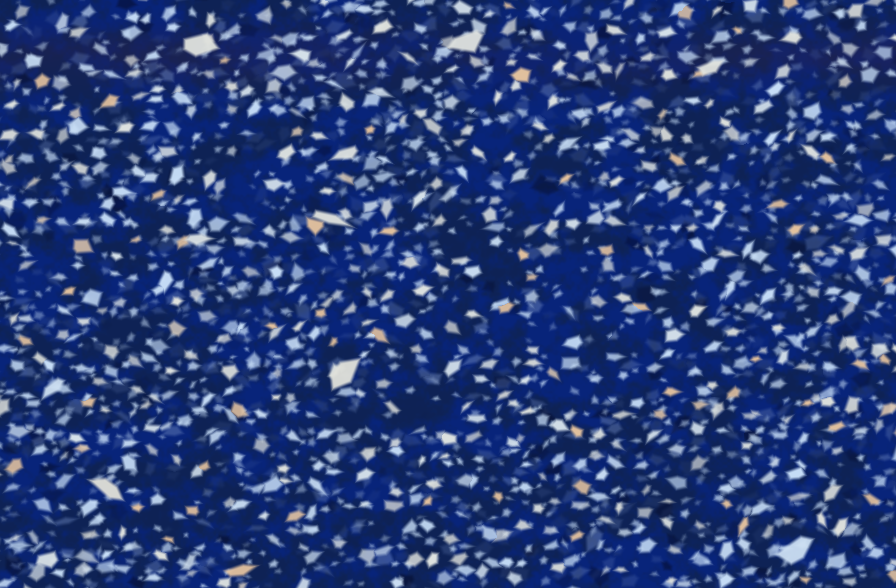
Write a WebGL 1 fragment shader that draws this texture.

```glsl
precision highp float;
// Deep blue terrazzo: small pale angular chips scattered in dark blue resin.

uniform vec2 u_resolution;

// Lengths are fractions of the canvas height.
const float EDGE_SOFTNESS = 0.0042;
const float MEAN_TILT = 0.15;
const float TILT_SPREAD = 1.15;
const int CHIP_EDGES = 5;
const float TAU = 6.2831853;

const vec3 RESIN_BRIGHT = vec3(0.030, 0.140, 0.480);
const vec3 RESIN_DARK = vec3(0.055, 0.135, 0.335);
const vec3 RESIN_STAIN = vec3(0.150, 0.130, 0.300);
const vec3 SHADOW = vec3(0.020, 0.050, 0.180);
const vec3 SUNKEN = vec3(0.420, 0.520, 0.740);
const vec3 PALE = vec3(0.780, 0.870, 0.970);
const vec3 IVORY = vec3(0.880, 0.890, 0.870);
const vec3 PEACH = vec3(0.890, 0.760, 0.620);

float hash(vec2 p) {
  vec3 q = fract(vec3(p.xyx) * 0.1031);
  q += dot(q, q.yzx + 33.33);
  return fract((q.x + q.y) * q.z);
}

vec2 hash2(vec2 p) {
  return vec2(hash(p), hash(p + 57.3));
}

float noise(vec2 p) {
  vec2 i = floor(p);
  vec2 f = fract(p);
  f = f * f * (3.0 - 2.0 * f);
  float low = mix(hash(i), hash(i + vec2(1.0, 0.0)), f.x);
  float high = mix(hash(i + vec2(0.0, 1.0)), hash(i + 1.0), f.x);
  return mix(low, high, f.y);
}

float cloud(vec2 p) {
  return 0.5 * noise(p) + 0.3 * noise(p * 2.1 + 7.0) + 0.2 * noise(p * 4.3 + 19.0);
}

// Signed distance to an irregular convex polygon, flattened and tilted.
float chipDistance(vec2 p, float radius, float flatness, vec2 id) {
  float tilt = MEAN_TILT + (hash(id + 3.7) + hash(id + 8.1) - 1.0) * TILT_SPREAD;
  float c = cos(tilt);
  float s = sin(tilt);
  vec2 q = vec2(c * p.x + s * p.y, (c * p.y - s * p.x) / flatness);
  float d = -1.0;
  for (int k = 0; k < CHIP_EDGES; k++) {
    vec2 h = hash2(id + float(k) * 11.9 + 21.0);
    float a = (float(k) + 0.65 * h.x) * TAU / float(CHIP_EDGES);
    vec2 n = vec2(cos(a), sin(a));
    float reach = radius * mix(0.75, 1.1, h.y);
    d = max(d, (dot(q, n) - reach) / length(vec2(n.x, n.y / flatness)));
  }
  return d;
}

// One scattered layer: x is coverage, y is a random value of the top chip.
vec2 chipLayer(vec2 p, float cell, float share, vec2 radii, vec2 flatness, float seed) {
  vec2 base = floor(p / cell);
  vec2 result = vec2(0.0);
  for (int j = -1; j <= 1; j++) {
    for (int i = -1; i <= 1; i++) {
      vec2 grid = base + vec2(float(i), float(j));
      vec2 id = grid + seed;
      vec2 center = (grid + 0.05 + 0.9 * hash2(id)) * cell;
      float clumping = 0.55 + 0.9 * noise(center * 7.0 + 40.0);
      if (hash(id + 91.3) < share * clumping) {
        vec2 h = hash2(id + 133.7);
        float radius = mix(radii.x, radii.y, h.x);
        float d = chipDistance(p - center, radius, mix(flatness.x, flatness.y, h.y), id);
        float cover = 1.0 - smoothstep(-EDGE_SOFTNESS, EDGE_SOFTNESS, d);
        if (cover > result.x) result = vec2(cover, hash(id + 171.1));
      }
    }
  }
  return result;
}

vec3 chipColor(float pick) {
  vec3 tint = mix(PALE, IVORY, smoothstep(0.3, 0.8, pick));
  return mix(tint, PEACH, smoothstep(0.88, 0.96, pick));
}

void main() {
  vec2 p = gl_FragCoord.xy / u_resolution.y;

  // Mottled resin with a faint warm stain near the top
  float mottle = 0.6 * cloud(p * vec2(14.0, 20.0)) + 0.4 * cloud(p * 50.0 + 5.0);
  vec3 color = mix(RESIN_BRIGHT, RESIN_DARK, smoothstep(0.34, 0.66, mottle));
  float bandOffset = (p.y - 0.9) / 0.05;
  float stain = exp(-bandOffset * bandOffset) * cloud(p * vec2(4.0, 12.0) + 3.0);
  color = mix(color, RESIN_STAIN, 0.7 * stain);

  // Dark hollows and chips sunk below the surface
  vec2 layer = chipLayer(p, 0.055, 0.35, vec2(0.008, 0.018), vec2(0.5, 0.9), 301.0);
  color = mix(color, SHADOW, layer.x * 0.6 * layer.y);
  layer = chipLayer(p, 0.040, 0.65, vec2(0.007, 0.016), vec2(0.35, 0.8), 407.0);
  color = mix(color, SUNKEN, layer.x * mix(0.08, 0.5, layer.y * layer.y));

  // Fine, medium and rare large chips at the surface
  layer = chipLayer(p, 0.026, 0.60, vec2(0.003, 0.008), vec2(0.45, 0.85), 509.0);
  color = mix(color, PALE, layer.x * mix(0.25, 0.85, layer.y));
  layer = chipLayer(p, 0.040, 0.82, vec2(0.007, 0.015), vec2(0.40, 0.78), 613.0);
  color = mix(color, chipColor(layer.y), layer.x * mix(0.65, 1.0, fract(layer.y * 7.0)));
  layer = chipLayer(p, 0.160, 0.20, vec2(0.018, 0.030), vec2(0.30, 0.60), 719.0);
  color = mix(color, chipColor(0.4 + 0.6 * layer.y), layer.x * 0.95);

  gl_FragColor = vec4(color, 1.0);
}
```
